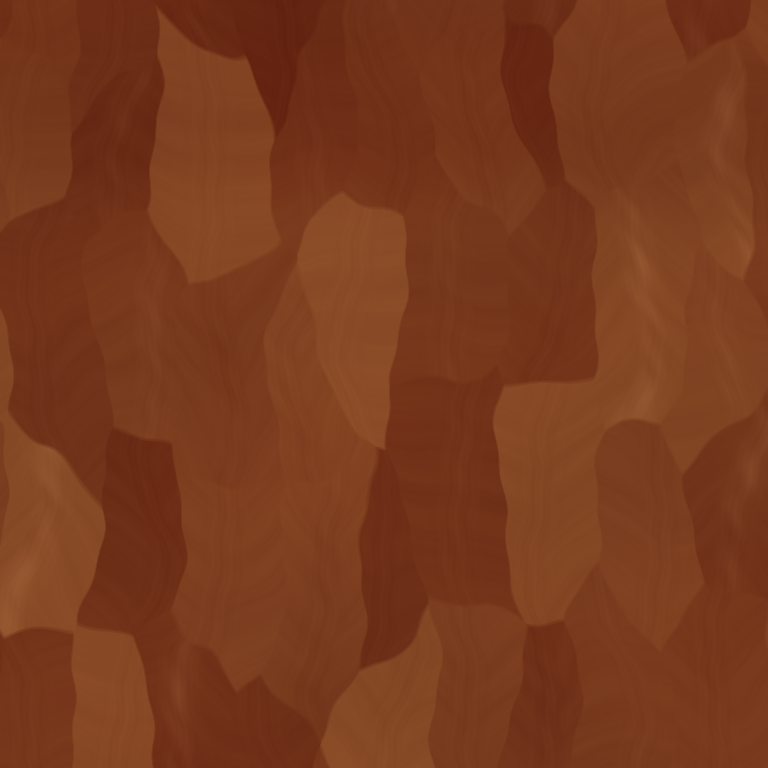
Reproduce this texture procedurally as a WebGL 1 fragment shader.

```glsl
precision highp float;
// Draws overlapping russet bark plates with soft upright grain and faint fan rays.
uniform vec2 u_resolution;

vec2 hash2(vec2 p) {
  return fract(sin(vec2(dot(p, vec2(127.1, 311.7)), dot(p, vec2(269.5, 183.3)))) * 43758.55);
}

// Bends the plate outlines with layered sines.
vec2 warp(vec2 p) {
  p.x += 0.014 * sin(p.y * 11.0 + p.x * 5.0) + 0.006 * sin(p.y * 29.0 + p.x * 9.0 + 1.3);
  p.x += 0.002 * sin(p.y * 83.0 + p.x * 31.0);
  p.y += 0.013 * sin(p.x * 19.0 + 2.0) + 0.005 * sin(p.x * 53.0 + p.y * 11.0);
  return p;
}

// Rust to tan shade of one plate; offset is measured from its seed in grid units.
vec3 plateColor(vec2 id, vec2 offset, float height) {
  vec2 seed = hash2(id + 31.7);
  vec2 trait = hash2(id + 74.2);
  float across = offset.x + 0.16 * sin(offset.y * 3.2 + seed.y * 6.28);
  float spine = exp(-18.0 * across * across);

  // Rays lean away from the spine, fibres run along it.
  float fan = offset.y + (trait.x - 0.5) * 1.3 * abs(across);
  float rays = 0.5 * sin(fan * 19.0 + seed.x * 40.0 + 1.6 * sin(fan * 7.0))
             + 0.3 * sin(fan * 47.0 + 2.0 * sin(fan * 13.0 + seed.y * 9.0))
             + 0.2 * sin(fan * 113.0 + 2.0 * sin(fan * 29.0));
  float bend = across + 0.03 * sin(offset.y * 9.0 + trait.y * 6.0);
  float fibres = 0.6 * sin(bend * 31.0 + 1.4 * sin(offset.y * 6.0 + seed.x * 9.0))
               + 0.4 * sin(bend * 83.0 + 2.0 * sin(offset.y * 8.0));
  float wisp = 0.5 + 0.3 * sin(offset.y * 8.0 + trait.y * 20.0)
             + 0.2 * sin(offset.y * 27.0 + across * 15.0);

  float tone = 0.27 + 0.64 * seed.x - 0.22 * smoothstep(0.68, 0.85, height);
  tone += (trait.y - 0.5) * 0.35 * offset.y;
  tone += spine * (trait.x - 0.4) * 0.3 * wisp;
  tone += 0.055 * rays * (1.0 - 0.8 * spine) + 0.05 * fibres * spine;
  vec3 color = mix(vec3(0.38, 0.13, 0.06), vec3(0.55, 0.31, 0.16), clamp(tone, 0.0, 1.0));

  // Pale dusty streak on some spines.
  float streak = exp(-60.0 * across * across) * wisp * smoothstep(0.4, 0.9, trait.x);
  return color + vec3(0.035, 0.035, 0.032) * streak;
}

void main() {
  vec2 p = gl_FragCoord.xy / u_resolution.y;
  vec2 grid = warp(p) * vec2(9.0, 3.8) + vec2(3.0, 0.4);
  vec2 cell = floor(grid);

  // Weighted cellular search keeps the two nearest plates.
  float near1 = 9.0;
  float near2 = 9.0;
  vec2 id1 = cell;
  vec2 id2 = cell;
  vec2 off1 = vec2(0.0);
  vec2 off2 = vec2(0.0);
  for (int j = -2; j <= 2; j++) {
    for (int i = -2; i <= 2; i++) {
      vec2 id = cell + vec2(float(i), float(j));
      vec2 jitter = hash2(id);
      vec2 off = grid - id - 0.5 - (jitter - 0.5) * vec2(0.65, 0.75);
      vec2 a = abs(off);
      float d = pow(dot(a * a, a) + 0.0001, 0.3333) + 0.3 * hash2(id + 11.3).x;
      if (d < near1) {
        near2 = near1;
        id2 = id1;
        off2 = off1;
        near1 = d;
        id1 = id;
        off1 = off;
      } else if (d < near2) {
        near2 = d;
        id2 = id;
        off2 = off;
      }
    }
  }

  // Blend across the seam over about one pixel.
  float seam = (near2 - near1) / 14.0;
  float inside = 0.5 + 0.5 * smoothstep(0.0, 1.2 / u_resolution.y, seam);
  vec3 color = mix(plateColor(id2, off2, p.y), plateColor(id1, off1, p.y), inside);

  // Broad drifting shade over all plates.
  color *= 1.0 + 0.025 * sin(p.x * 7.0 + 2.0 * sin(p.y * 5.0)) * sin(p.y * 9.0 + 1.0);
  gl_FragColor = vec4(color, 1.0);
}
```
